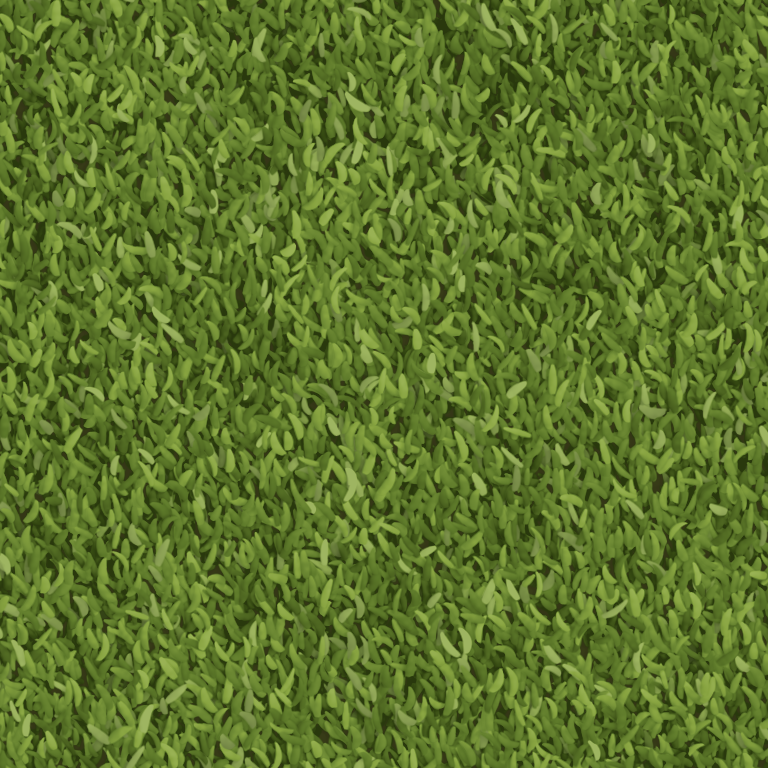
Reproduce this texture procedurally as a Shadertoy shader.

```glsl
// Dense lawn of short, curved grass blades seen from above.
#define CELLS 38.0
#define LAYERS 9
#define HALF_LENGTH vec2(0.012, 0.022)
#define HALF_WIDTH vec2(0.0035, 0.0062)
#define SOFTNESS 0.0017
#define LEAN 1.35
#define BEND 0.8
#define TONE_SPREAD 0.72
#define SHADOW 0.30
#define PALE_SHARE 0.09

// Sine-free hash: four random values per cell and seed
vec4 hash4(vec3 p) {
    vec4 q = fract(p.xyzx * vec4(0.1031, 0.1030, 0.0973, 0.1099));
    q += dot(q, q.wzxy + 33.33);
    return fract((q.xxyz + q.yzzw) * q.zywx);
}

float valueNoise(vec2 p, float seed) {
    vec2 i = floor(p), f = fract(p);
    f = f * f * (3.0 - 2.0 * f);
    float bottom = mix(hash4(vec3(i, seed)).x, hash4(vec3(i + vec2(1, 0), seed)).x, f.x);
    float top = mix(hash4(vec3(i + vec2(0, 1), seed)).x, hash4(vec3(i + 1.0, seed)).x, f.x);
    return mix(bottom, top, f.y);
}

// Green ramp from deep shade to sunlit tips
vec3 grassColor(float tone) {
    vec3 c = mix(vec3(0.16, 0.22, 0.05), vec3(0.21, 0.29, 0.07), clamp((tone + 0.12) / 0.18, 0.0, 1.0));
    c = mix(c, vec3(0.29, 0.38, 0.12), clamp((tone - 0.06) / 0.16, 0.0, 1.0));
    c = mix(c, vec3(0.36, 0.47, 0.16), clamp((tone - 0.22) / 0.23, 0.0, 1.0));
    c = mix(c, vec3(0.44, 0.55, 0.21), clamp((tone - 0.45) / 0.24, 0.0, 1.0));
    c = mix(c, vec3(0.53, 0.64, 0.25), clamp((tone - 0.69) / 0.19, 0.0, 1.0));
    return mix(c, vec3(0.60, 0.70, 0.33), clamp((tone - 0.88) / 0.25, 0.0, 1.0));
}

// Paints one blade over the surface: x = tone, y = paleness, z = bare soil
void paintBlade(inout vec3 surface, vec2 p, vec4 shape, vec4 look, float depth, float soft) {
    float angle = (shape.z + look.w - 1.0) * LEAN - 0.2;
    float halfLength = mix(HALF_LENGTH.x, HALF_LENGTH.y, shape.w);
    float halfWidth = mix(HALF_WIDTH.x, HALF_WIDTH.y, look.x);
    float c = cos(angle), s = sin(angle);
    vec2 q = vec2(c * p.x - s * p.y, s * p.x + c * p.y);
    float along = q.y / halfLength;
    q.x += (look.y - 0.5) * BEND * halfLength * (along * along - 0.33);

    // Tapered outline with a narrow tip and a rounded root
    float width = halfWidth * sqrt(max(1.0 - along * along, 0.0)) * (1.0 - 0.25 * along);
    float edge = abs(q.x) - width;
    float ends = 1.0 - smoothstep(0.8, 1.0, abs(along));
    float cover = (1.0 - smoothstep(-soft, soft, edge)) * ends;

    // Contact shadow on the blades beneath
    float shade = (1.0 - smoothstep(-0.001, 0.005, abs(q.x + 0.0015) - width)) * ends;
    surface.x -= SHADOW * shade * (1.0 - cover) * 0.5;

    // Random brightness, lit tip, lit side and darker rim
    float across = clamp(q.x / halfWidth, -1.0, 1.0);
    float tone = mix(0.02, 0.70, depth) + (look.z - 0.5) * TONE_SPREAD;
    tone += 0.13 * along + 0.09 * across - 0.10 * across * across;
    float pale = step(1.0 - PALE_SHARE, fract(look.z * 17.0 + shape.w * 5.0)) * depth;
    surface = mix(surface, vec3(tone + 0.22 * pale, pale, 0.0), cover);
}

void mainImage(out vec4 fragColor, in vec2 fragCoord) {
    vec2 uv = fragCoord / iResolution.y;
    float soft = max(SOFTNESS, 0.75 / iResolution.y);
    vec3 surface = vec3(0.0, 0.0, 1.0);

    // Jittered blades, stacked from the shaded bottom to the top
    for (int layer = 0; layer < LAYERS; layer++) {
        float level = float(layer);
        float depth = level / float(LAYERS - 1);
        vec2 grid = uv * CELLS + level * vec2(0.37, 0.61) + 7.0;
        vec2 home = floor(grid);
        for (int y = -1; y <= 1; y++) {
            for (int x = -1; x <= 1; x++) {
                vec2 cell = home + vec2(x, y);
                vec4 shape = hash4(vec3(cell, level + 3.0));
                vec4 look = hash4(vec3(cell, level + 41.0));
                paintBlade(surface, (grid - cell - shape.xy) / CELLS, shape, look, depth, soft);
            }
        }
    }

    // Broad patches and fine mottling
    float patches = valueNoise(uv * 9.0, 71.0) - 0.5;
    float mottling = valueNoise(uv * 170.0, 83.0) - 0.5;
    float tone = surface.x + 0.16 * patches + 0.12 * mottling;

    vec3 color = grassColor(tone);
    vec3 paleTint = vec3(0.56, 0.64, 0.35) * (0.65 + 0.42 * clamp(tone, 0.0, 1.1));
    color = mix(color, paleTint, 0.85 * surface.y);
    color = mix(color, vec3(0.22, 0.21, 0.10), 0.7 * surface.z);
    fragColor = vec4(color, 1.0);
}
```
